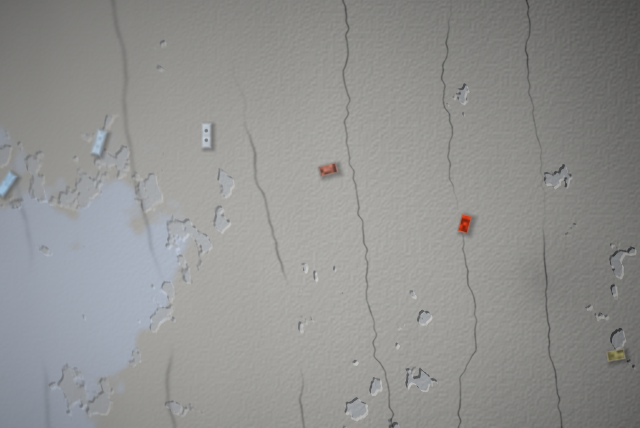
This texture is drawn by a WebGL 2 fragment shader. Its source:

```glsl
#version 300 es
precision highp float;
// Weathered grey plaster wall with cracks, flaking paint and a few small pinned chips.
uniform vec2 u_resolution;
out vec4 fragColor;

float hash(vec2 p) {
  return fract(sin(dot(p, vec2(127.1, 311.7))) * 43758.5453);
}

float noise(vec2 p) {
  vec2 i = floor(p), f = fract(p);
  f = f * f * (3.0 - 2.0 * f);
  return mix(mix(hash(i), hash(i + vec2(1, 0)), f.x),
             mix(hash(i + vec2(0, 1)), hash(i + vec2(1, 1)), f.x), f.y);
}

float fbm(vec2 p) {
  float sum = 0.0, amp = 0.53;
  for (int i = 0; i < 4; i++) {
    sum += amp * noise(p);
    p = mat2(1.6, 1.2, -1.2, 1.6) * p + 7.3;
    amp *= 0.5;
  }
  return sum;
}

float boxDistance(vec2 p, vec2 halfSize) {
  vec2 d = abs(p) - halfSize;
  return length(max(d, 0.0)) + min(max(d.x, d.y), 0.0);
}

// Depth of missing paint: 1 inside a flake, 0 on sound plaster
float flake(vec2 p, float region, float softness) {
  float threshold = 0.92 - 0.36 * region;
  return smoothstep(threshold - softness, threshold + softness, fbm(p * vec2(25.0, 19.0)));
}

// Darkness of the mostly vertical cracks
float cracks(vec2 p, float focus, float px) {
  float dark = 0.0;
  for (float i = 0.0; i < 6.0; i++) {
    float slant = mix(0.2, 0.04, i / 5.0);
    float x = 0.07 + 0.3 * i - 0.012 * i * i + slant * (0.5 - p.y);
    x += 0.09 * (noise(vec2(p.y * 3.5, i * 9.1)) - 0.5);
    x += 0.022 * (noise(vec2(p.y * 17.0, i * 5.3)) - 0.5);
    x += 0.009 * focus * (noise(vec2(p.y * 60.0, i * 3.7)) - 0.5);
    float width = mix(0.006, 0.0013, focus) + 0.4 * px;
    float present = smoothstep(0.28, 0.55, noise(vec2(p.y * 4.0 + 2.0, i * 7.7 + 3.0)));
    float line = exp(-pow((p.x - x) / width, 2.0));
    dark = max(dark, line * present * (0.6 + 0.4 * noise(vec2(p.y * 40.0, i))));
  }
  return dark * mix(0.06, 0.2, focus);
}

// Scattered clusters where the paint has come loose
float looseRegion(vec2 p) {
  float region = 0.0;
  for (float i = 0.0; i < 9.0; i++) {
    vec2 center = vec2(1.5 * fract(0.618 * i + 0.64), fract(0.73 * i + 0.17));
    vec2 size = vec2(0.075, 0.16) * mix(1.15, 0.5, center.y);
    vec2 d = (p - center) / size;
    region = max(region, exp(-dot(d, d)) * mix(1.1, 0.8, center.y));
  }
  return region;
}

void main() {
  vec2 uv = gl_FragCoord.xy / u_resolution;
  vec2 p = gl_FragCoord.xy / u_resolution.y;
  float px = 1.0 / u_resolution.y;
  float focus = smoothstep(0.1, 0.95, p.x);

  // Light falling off from the middle, fastest to the right
  vec2 d = uv - vec2(0.45, 0.4);
  float light = 0.668 - d.x * d.x * (d.x > 0.0 ? 0.73 : 0.5)
                      - d.y * d.y * (d.y > 0.0 ? 0.42 : 0.5);
  light += 0.035 * (fbm(p * vec2(5.0, 3.0)) - 0.5);
  vec2 stain = (p - vec2(1.26, 0.34)) / vec2(0.13, 0.09);
  light -= 0.07 * exp(-dot(stain, stain)) * fbm(p * 11.0);

  // Fine raised grain
  float grain = noise(p * 170.0) - noise(p * 170.0 + vec2(-0.5, 0.6));
  light += grain * mix(0.008, 0.045, focus);

  // Bare bluish undercoat on the left
  float bare = 1.0 - length((p - vec2(0.12, 0.25)) / vec2(0.27, 0.4))
             + 1.4 * (fbm(p * 7.0 + 3.0) - 0.5);
  float blue = smoothstep(-0.03, 0.15, bare);

  // Flakes with lit and shaded lips
  float region = max(looseRegion(p), 0.85 * exp(-bare * bare * 14.0) * step(p.x, 0.6));
  float softness = mix(0.06, 0.025, focus);
  float hole = flake(p, region, softness);
  float lip = hole - flake(p + vec2(-0.004, 0.005), region, softness);
  light -= (lip > 0.0 ? 0.26 : 0.13) * lip * mix(0.5, 1.0, focus);
  light -= cracks(p, focus, px);

  vec3 color = light * vec3(1.0, 0.995, 0.975);
  vec3 undercoat = light * vec3(0.99, 1.04, 1.12) + 0.02;
  color = mix(color, undercoat, max(blue * (1.0 - 0.5 * hole), 0.4 * hole));

  // Small chips strung across the wall, each with a soft shadow
  for (float i = 0.0; i < 6.0; i++) {
    vec2 center = vec2(0.014 + 0.2 * i + 0.017 * i * i,
                       0.57 + 0.12 * sin(0.95 * i) - 0.28 * pow(i / 5.0, 12.0));
    bool pale = i < 2.5;
    float angle = pale ? 0.3 * i - 0.6 : 0.25 - 0.04 * (i - 3.0) + 1.1 * step(abs(i - 4.0), 0.5);
    vec2 halfSize = pale ? vec2(0.010, 0.028) : vec2(0.021, 0.012);
    mat2 turn = mat2(cos(angle), -sin(angle), sin(angle), cos(angle));
    vec2 q = turn * (p - center);
    float shadow = boxDistance(turn * (p - center - vec2(0.006, -0.004)), halfSize);
    color *= 1.0 - 0.28 * (1.0 - smoothstep(-0.004, 0.012, shadow));

    vec3 tint = pale ? mix(vec3(0.6, 0.72, 0.82), vec3(0.75, 0.78, 0.81), i / 2.0)
              : i < 4.5 ? mix(vec3(0.58, 0.37, 0.32), vec3(0.72, 0.2, 0.09), i - 3.0)
              : vec3(0.43, 0.41, 0.27);
    float edge = boxDistance(q, halfSize);
    float mottle = noise(q * 130.0 + i * 11.0);
    tint *= pale ? 0.92 + 0.12 * mottle : 0.6 + 0.75 * mottle;
    float dots = length(vec2(q.x, abs(q.y) - 0.011));
    if (pale) tint *= 1.0 - 0.45 * focus * 2.0 * (1.0 - smoothstep(0.002, 0.006, dots));
    else tint = mix(tint, vec3(0.62, 0.59, 0.56), 0.5 * smoothstep(-0.004, -0.001, edge));
    float blur = mix(0.005, 0.0015, focus) + 0.5 * px;
    color = mix(color, tint, 1.0 - smoothstep(-blur, blur, edge));
  }

  fragColor = vec4(clamp(color, 0.0, 1.0), 1.0);
}
```
